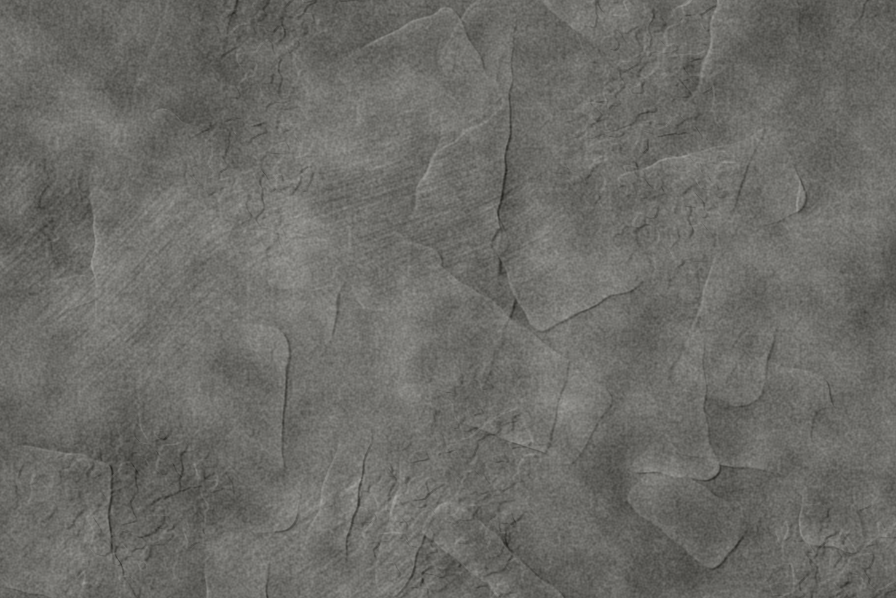
Write a Shadertoy shader that draws this texture.

```glsl
vec2 hash2(vec2 p) {
    vec3 q = fract(p.xyx * vec3(0.1031, 0.1030, 0.0973));
    q += dot(q, q.yzx + 33.33);
    return fract((q.xx + q.yz) * q.zy);
}

float gradientDot(vec2 cell, vec2 offset) {
    return dot(hash2(cell + 200.0) * 2.0 - 1.0, offset);
}

float noise(vec2 p) {
    vec2 i = floor(p), f = p - i;
    vec2 u = f * f * f * (f * (f * 6.0 - 15.0) + 10.0);
    vec2 x = vec2(1, 0);
    return mix(mix(gradientDot(i, f), gradientDot(i + x, f - x), u.x),
               mix(gradientDot(i + x.yx, f - x.yx), gradientDot(i + 1.0, f - 1.0), u.x), u.y);
}

mat2 rotation(float a) {
    return mat2(cos(a), -sin(a), sin(a), cos(a));
}

float roundedBox(vec2 p, vec2 halfSize, float radius) {
    vec2 q = abs(p) - halfSize + radius;
    return length(max(q, 0.0)) + min(max(q.x, q.y), 0.0) - radius;
}

// x: relief height, y: soft tone beside the trowel edges
vec2 plaster(vec2 p) {
    float edge = max(0.0024, 0.7 / iResolution.y);
    vec2 warped = p + 0.022 * vec2(noise(p * 5.0), noise(p * 5.0 + 31.0))
                    + 0.011 * vec2(noise(p * 24.0), noise(p * 24.0 + 57.0));
    vec2 relief = vec2(0);

    // Overlapping tapered trowel strokes, each partly hiding the ones below
    for (int i = 0; i < 24; i++) {
        float id = float(i), slot = mod(id * 7.0, 24.0);
        vec2 a = hash2(vec2(id, 3.0)), b = hash2(vec2(id, 17.0)), c = hash2(vec2(id, 41.0));
        vec2 centre = (vec2(mod(slot, 6.0), floor(slot / 6.0)) + a) * 0.25;
        float angle = -0.6 + 0.95 * floor(b.x * 3.0) + 0.4 * (b.y - 0.5);
        vec2 halfSize = vec2(0.09, 0.03) + vec2(0.2, 0.1) * c;
        vec2 q = rotation(angle) * (warped - centre);
        q.y /= 1.0 + (a.x - 0.5) * clamp(q.x / halfSize.x, -1.0, 1.0);
        float d = roundedBox(q, halfSize, 0.025);
        float inside = smoothstep(edge, -edge, d);
        float fade = smoothstep(-0.06, 0.25, noise(p * 3.5 + id * 5.3));
        relief *= 1.0 - 0.6 * inside;
        relief.x += 0.16 * fade * inside;
        relief.y += fade * mix(-0.035, 0.06, inside) * exp(-60.0 * abs(d));
    }

    // Ragged flakes gathered in patches
    float flakeArea = smoothstep(0.0, 0.2, noise(p * 3.2 + 83.0));
    float flakes = noise(warped * vec2(13.0, 10.0) + 9.0) + 0.4 * noise(warped * 34.0);
    float chips = noise(warped * vec2(26.0, 34.0) + 71.0) + 0.4 * noise(warped * 70.0);
    relief.x += flakeArea * (0.1 * smoothstep(-0.04, 0.04, flakes)
                           + 0.07 * flakeArea * smoothstep(0.05, 0.17, chips));
    return relief;
}

void mainImage(out vec4 fragColor, in vec2 fragCoord) {
    vec2 p = fragCoord / iResolution.y;
    vec2 uv = fragCoord / iResolution.xy - 0.5;

    // Light grazing from the upper left
    vec2 toShade = max(0.002, 0.6 / iResolution.y) * vec2(0.85, -0.53);
    vec2 ahead = plaster(p + toShade), behind = plaster(p - toShade);
    float slope = ahead.x - behind.x;
    float tone = 0.427 + 0.5 * (ahead.y + behind.y);
    tone += clamp(slope * (slope > 0.0 ? 0.75 : 1.2), -0.22, 0.12);

    // Cloudy blotches
    tone += 0.105 * noise(p * 2.7 + 12.0) + 0.11 * noise(p * 7.0 + 5.0)
          + 0.08 * noise(p * 17.0) + 0.05 * noise(p * 42.0 + 63.0);

    // Fine trowel scratches in a few areas
    vec2 s = rotation(0.6 + 0.3 * noise(p * 1.5)) * p;
    float scratched = smoothstep(0.0, 0.3, noise(p * 2.3 + 47.0) + 0.16 - 0.35 * length(uv + 0.35));
    tone += 0.085 * scratched * noise(s * vec2(16.0, 170.0));

    // Sandy grain and darker corners
    tone += 0.085 * noise(p * 131.0) + 0.095 * noise(p * 223.0 + 19.0);
    tone += 0.012 - 0.12 * dot(uv, uv);

    fragColor = vec4(vec3(tone, tone - 0.002, tone - 0.018), 1.0);
}
```
